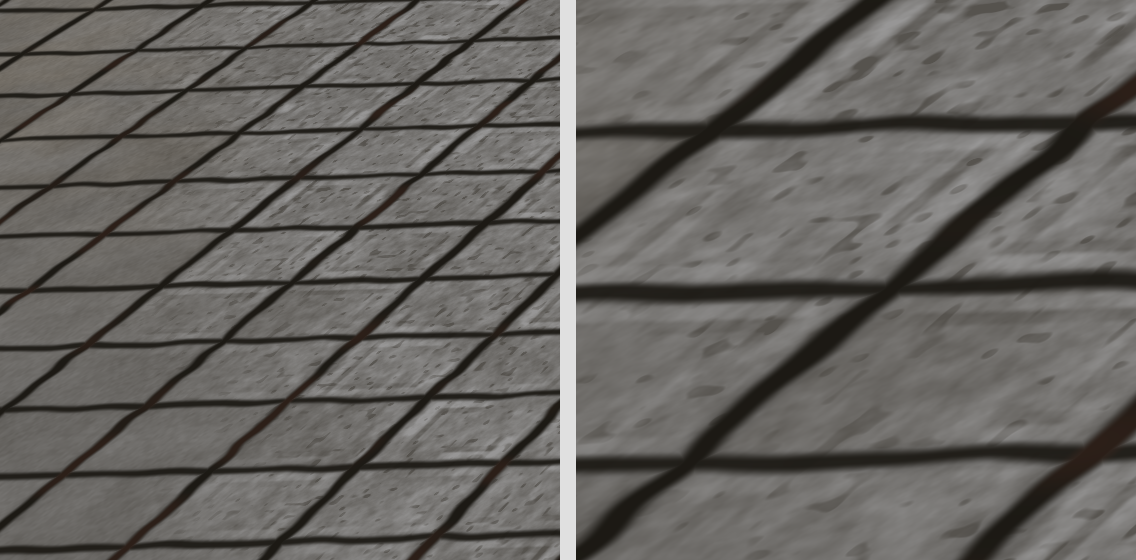
Left, the full canvas; right, a detail of the centre.
This texture is drawn by a Shadertoy shader. Its source:

```glsl
// Worn grey paving slabs with dark joints, seen at a slant in perspective.

const vec3 STONE_DARK  = vec3(0.39, 0.38, 0.365);
const vec3 STONE_LIGHT = vec3(0.54, 0.535, 0.53);
const vec3 GROUT       = vec3(0.11, 0.10, 0.08);
const vec3 RUST        = vec3(0.20, 0.13, 0.10);

float hash(vec2 p) {
    vec3 q = fract(p.xyx * 0.1031);
    q += dot(q, q.yzx + 33.33);
    return fract((q.x + q.y) * q.z);
}

float noise(vec2 p) {
    vec2 i = floor(p), f = fract(p);
    f = f * f * (3.0 - 2.0 * f);
    return mix(mix(hash(i), hash(i + vec2(1, 0)), f.x),
               mix(hash(i + vec2(0, 1)), hash(i + vec2(1, 1)), f.x), f.y);
}

float fbm(vec2 p) {
    float sum = 0.0, amp = 0.53;
    for (int i = 0; i < 4; i++) {
        sum += amp * noise(p);
        p = p * 2.03 + 17.3;
        amp *= 0.5;
    }
    return sum;
}

// Projects the canvas (y down) onto the floor: x counts columns, y counts rows.
vec2 floorCoord(vec2 p) {
    float y = p.y + 0.03 * p.x;
    float depth = y + 2.2734;
    float row = 34.14 - 78.59 / depth + 0.15 * (1.0 - smoothstep(0.0, 0.07, y));
    float column = (11.85 * p.x + 20.6 * y - 0.137) / depth;
    return vec2(column, row);
}

// Soft line on every whole number of c.
float joint(float c, float halfWidth, float soft) {
    float d = abs(fract(c + 0.5) - 0.5);
    return 1.0 - smoothstep(halfWidth - soft, halfWidth + soft, d);
}

// Soft band of the given half width around a value.
float band(float x, float center, float halfWidth) {
    return 1.0 - smoothstep(halfWidth * 0.5, halfWidth * 1.3, abs(x - center));
}

// Worn raised frame inside one slab; f runs from 0 to 1 over the slab.
float frameRelief(vec2 f, vec2 seed) {
    vec2 e = min(f, 1.0 - f);
    float sides = band(e.x, 0.12, 0.05) - 0.7 * band(e.x, 0.20, 0.025)
                + 0.6 * band(e.x, 0.25, 0.03);
    float ends = band(e.y, 0.12, 0.05) - 0.6 * band(e.y, 0.21, 0.04);
    float inside = smoothstep(0.1, 0.2, e.y);
    return sides * mix(0.5, 1.0, inside) * (0.4 + hash(seed))
         + ends * smoothstep(0.08, 0.2, e.x) * (0.3 + hash(seed + 7.7));
}

// Brightness of the stone, 0 dark to 1 light.
float stoneTone(vec2 g, float wear) {
    vec2 tile = floor(g), f = fract(g);
    float blotch = fbm(g * vec2(3.0, 2.0) + 5.0);
    float grain = fbm(g * vec2(15.0, 8.0));
    float fine = noise(g * vec2(48.0, 22.0));
    float patchy = smoothstep(0.3, 0.6, noise(g * vec2(5.0, 4.0) + 31.0));
    float tone = 0.27 + 0.22 * wear + 0.22 * (hash(tile + 3.0) - 0.5);
    tone += 0.6 * (blotch - 0.5) + 0.22 * (fine - 0.5);
    tone += (0.25 + 0.95 * wear) * (grain - 0.5);
    tone += 0.42 * wear * patchy * frameRelief(f, tile);
    // Small dark pits
    tone -= 0.7 * wear * smoothstep(0.74, 0.9, noise(g * vec2(22.0, 12.0) + 60.0));
    return clamp(tone, -0.35, 1.35);
}

void mainImage(out vec4 fragColor, in vec2 fragCoord) {
    vec2 p = fragCoord / iResolution.xy;
    p.y = 1.0 - p.y;
    vec2 g = floorCoord(p);

    // Uneven slab edges
    vec2 wobble = vec2(noise(g * 5.0), noise(g * 4.0 + 40.0)) - 0.5;
    vec2 edge = g + wobble * vec2(0.035, 0.05);
    vec2 soft = max(vec2(0.022, 0.032), fwidth(g));

    // Slabs: smooth on the left, scuffed on the right
    float wear = smoothstep(0.15, 0.65, p.x + 0.25 * (hash(floor(g)) - 0.5));
    vec3 color = mix(STONE_DARK, STONE_LIGHT, stoneTone(g, wear));
    float warm = (1.0 - wear) * (1.0 - smoothstep(0.1, 0.75, p.y));
    color *= mix(vec3(1.0), vec3(1.02, 0.99, 0.94), warm * 1.2 * fbm(g * 2.0 + 9.0));

    // Joints, wider to the right, with a faint shadow and rusty spots
    float gap = 0.85 + 0.35 * noise(g * 3.0 + 80.0);
    float slant = joint(edge.x, (0.036 + 0.008 * p.x) * gap, soft.x);
    float level = joint(edge.y, 0.043 * gap, soft.y);
    float shadow = max(joint(edge.x, 0.05, 0.05), joint(edge.y, 0.055, 0.055));
    float rust = smoothstep(0.5, 0.85, noise(g * 2.3 + 13.0)) * slant;
    vec3 grout = mix(GROUT, RUST, 0.7 * rust);
    color *= 1.0 - 0.18 * shadow;
    color = mix(color, grout, max(slant, level * 0.92));

    fragColor = vec4(color, 1.0);
}
```
